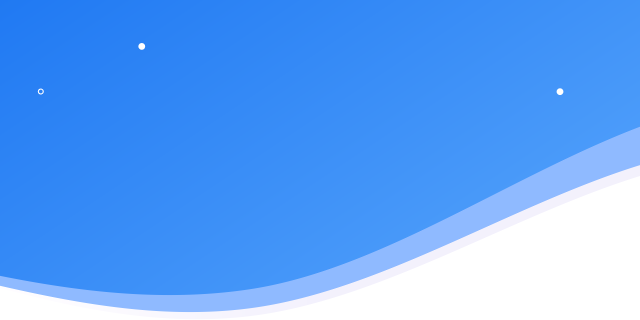
Write a WebGL 1 fragment shader that draws this background.

```glsl
precision highp float;
// A blue diagonal gradient above a white base, parted by sweeping waves.
// Each wave is two joined cubic Hermite spans; bands are layered from the
// bottom up, then two dots and a small ring are laid on the blue.
uniform vec2 u_resolution;

// Cubic span of given width: t in 0..1, end heights h, end slopes s.
float hermite(float t, float width, vec2 h, vec2 s) {
  float u = 1.0 - t;
  return mix(h.x, h.y, t * t * (3.0 - 2.0 * t))
       + width * t * u * (s.x * u - s.y * t);
}

// Wave height at x: heights and slopes at the left, the joint and the right.
float wave(float x, vec3 h, vec3 s) {
  const float joint = 0.78;
  return x < joint
    ? hermite(x / joint, joint, h.xy, s.xy)
    : hermite((x - joint) / (2.0 - joint), 2.0 - joint, h.yz, s.yz);
}

// Smooth coverage, one pixel wide, of the region where d is negative.
float cover(float d) {
  return clamp(0.5 - d * u_resolution.y, 0.0, 1.0);
}

void main() {
  // Canvas heights: x runs 0..2 and y runs 0..1.
  vec2 p = gl_FragCoord.xy / u_resolution.y;

  float skyEdge = wave(p.x, vec3(0.138, 0.096, 0.604), vec3(-0.20, 0.15, 0.38));
  float bandEdge = wave(p.x, vec3(0.107, 0.0365, 0.484), vec3(-0.23, 0.13, 0.31));
  float shadeEdge = wave(p.x, vec3(0.100, 0.012, 0.450), vec3(-0.27, 0.12, 0.31));

  // Diagonal gradient, deepest at the upper left.
  float slant = 0.384 * (p.x + 1.5 * (1.0 - p.y));
  vec3 sky = mix(vec3(0.125, 0.475, 0.95), vec3(0.295, 0.61, 0.98), slant);
  vec3 lavender = mix(vec3(0.995, 0.99, 1.0), vec3(0.953, 0.945, 0.99),
                      smoothstep(0.0, 1.1, p.x));

  // Bands from the base upwards.
  vec3 color = vec3(1.0);
  color = mix(color, lavender, cover(shadeEdge - p.y));
  color = mix(color, vec3(0.56, 0.73, 1.0), cover(bandEdge - p.y));
  color = mix(color, sky, cover(skyEdge - p.y));

  // Two filled dots and one ring.
  float dots = min(distance(p, vec2(0.443, 0.855)),
                   distance(p, vec2(1.75, 0.7135))) - 0.0105;
  float ring = abs(distance(p, vec2(0.1275, 0.714)) - 0.0075) - 0.0017;
  color = mix(color, vec3(1.0), cover(min(dots, ring)));

  gl_FragColor = vec4(color, 1.0);
}
```
